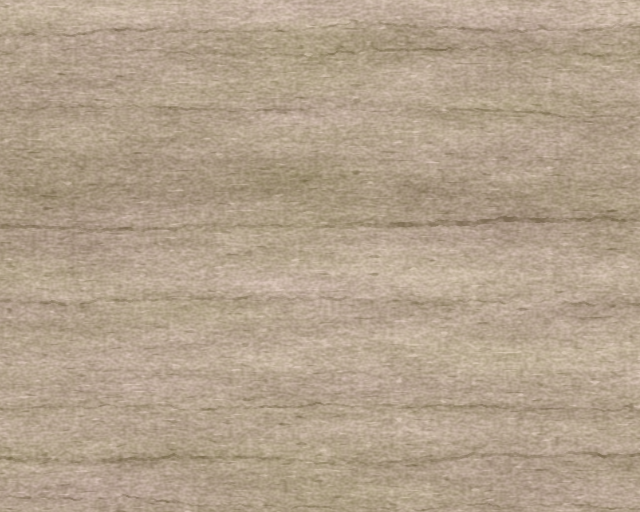
Reproduce this texture procedurally as a Shadertoy shader.

```glsl
float hash(vec2 p) {
    uvec2 q = uvec2(ivec2(p)) * uvec2(1597u, 3812u) + 7919u;
    uint n = (q.x ^ (q.y >> 3)) * 277803u + q.y * 9781u;
    n = (n ^ (n >> 15)) * 73244u + 4099u;
    n = (n ^ (n >> 13)) * 19349u;
    return float((n ^ (n >> 16)) & 65535u) / 65536.0;
}

float cornerSlope(vec2 cell, vec2 offset) {
    float angle = 6.2832 * hash(cell);
    return dot(vec2(cos(angle), sin(angle)), offset);
}

float gradientNoise(vec2 p) {
    vec2 i = floor(p), f = p - i;
    vec2 u = f * f * f * (f * (f * 6.0 - 15.0) + 10.0);
    vec2 e = vec2(1, 0);
    return mix(mix(cornerSlope(i, f), cornerSlope(i + e, f - e), u.x),
               mix(cornerSlope(i + e.yx, f - e.yx), cornerSlope(i + 1.0, f - 1.0), u.x), u.y);
}

// Stretched octaves: long streaks that break into shorter, finer ones
float streaks(vec2 p) {
    float sum = 0.0, weight = 1.0;
    for (int i = 0; i < 4; i++) {
        sum += weight * gradientNoise(p + float(i) * 17.3);
        p *= vec2(2.4, 1.8);
        weight *= 0.9;
    }
    return sum;
}

// Wavering seam with a thin broken core and a ragged stain below it
float vein(vec2 p, float height, float strength, float seed) {
    float wave = 0.018 * gradientNoise(vec2(p.x * 2.2, seed))
               + 0.010 * gradientNoise(vec2(p.x * 9.0, seed + 5.3))
               + 0.006 * gradientNoise(vec2(p.x * 31.0, seed + 9.7))
               + 0.004 * gradientNoise(vec2(p.x * 75.0, seed + 1.9));
    float d = p.y - height - wave - 0.012 * (p.x - 0.6) * sin(seed * 2.0);
    float presence = smoothstep(-0.4, 0.3, gradientNoise(vec2(p.x * 3.5, seed + 3.1)) + 0.4 * (strength - 0.7));
    float broken = clamp(0.7 + 1.3 * gradientNoise(vec2(p.x * 26.0, seed + 7.9)), 0.0, 1.3);
    float width = 0.0016 + 0.0055 * pow(strength, 4.0) * presence;
    float core = 1.0 - smoothstep(0.5 * width, 0.5 * width + 0.0016, abs(d + 0.3 * width));
    float ragged = clamp(0.8 + 1.6 * gradientNoise(p * vec2(14.0, 75.0) + seed), 0.0, 1.6);
    float stain = ragged * (d < 0.0 ? exp(d / 0.016) : exp(-d / 0.005));
    return strength * (core * broken * (0.35 + 0.3 * presence) + stain * (0.08 + 0.28 * presence));
}

void mainImage(out vec4 fragColor, in vec2 fragCoord) {
    vec2 p = fragCoord / iResolution.y;
    vec2 bent = p + vec2(0.0, 0.014 * gradientNoise(p * vec2(2.0, 5.0) + 31.0));

    // Broad sediment layers
    float tone = 0.59 + 0.38 * gradientNoise(bent * vec2(1.1, 9.0) + 4.6);
    tone -= 0.22 * exp(-pow((bent.y - 0.62) / 0.085, 2.0));
    tone += 0.20 * exp(-pow((bent.y - 0.45) / 0.035, 2.0));
    tone += 0.26 * exp(-pow((bent.y - 0.98) / 0.035, 2.0));
    tone += 0.12 * exp(-pow((bent.y - 0.27) / 0.06, 2.0));

    // Streaks, fibres and grain
    tone += 0.32 * streaks(bent * vec2(4.5, 28.0) + 11.0);
    tone += 0.42 * gradientNoise(bent * vec2(55.0, 150.0) + 2.7);
    tone += 0.48 * gradientNoise(p * vec2(130.0, 190.0));
    tone += 0.08 * gradientNoise(p * vec2(110.0, 14.0) + 8.1);

    // Seams
    float heights[8] = float[](0.015, 0.105, 0.205, 0.415, 0.562, 0.786, 0.902, 0.942);
    float strengths[8] = float[](0.65, 0.85, 0.75, 0.8, 1.1, 0.75, 0.65, 0.75);
    for (int i = 0; i < 8; i++) {
        tone -= vein(bent, heights[i], strengths[i], 13.7 * float(i) + 2.4);
    }

    // Dark pits and pale flecks
    float pits = gradientNoise(bent * vec2(28.0, 125.0) + 51.0);
    float flecks = gradientNoise(bent * vec2(34.0, 140.0) + 83.0);
    tone -= 0.5 * smoothstep(0.34, 0.55, pits);
    tone += 0.45 * smoothstep(0.34, 0.55, flecks);

    // Olive to cream, with drifting pink
    vec3 color = mix(vec3(0.60, 0.535, 0.44), vec3(0.78, 0.71, 0.637), clamp(tone, -0.6, 1.35));
    float pink = gradientNoise(bent * vec2(2.5, 14.0) + 67.0) + 0.7 * gradientNoise(p * vec2(60.0, 90.0) + 19.0);
    color += pink * vec3(0.008, -0.010, 0.028);
    fragColor = vec4(color, 1.0);
}
```
